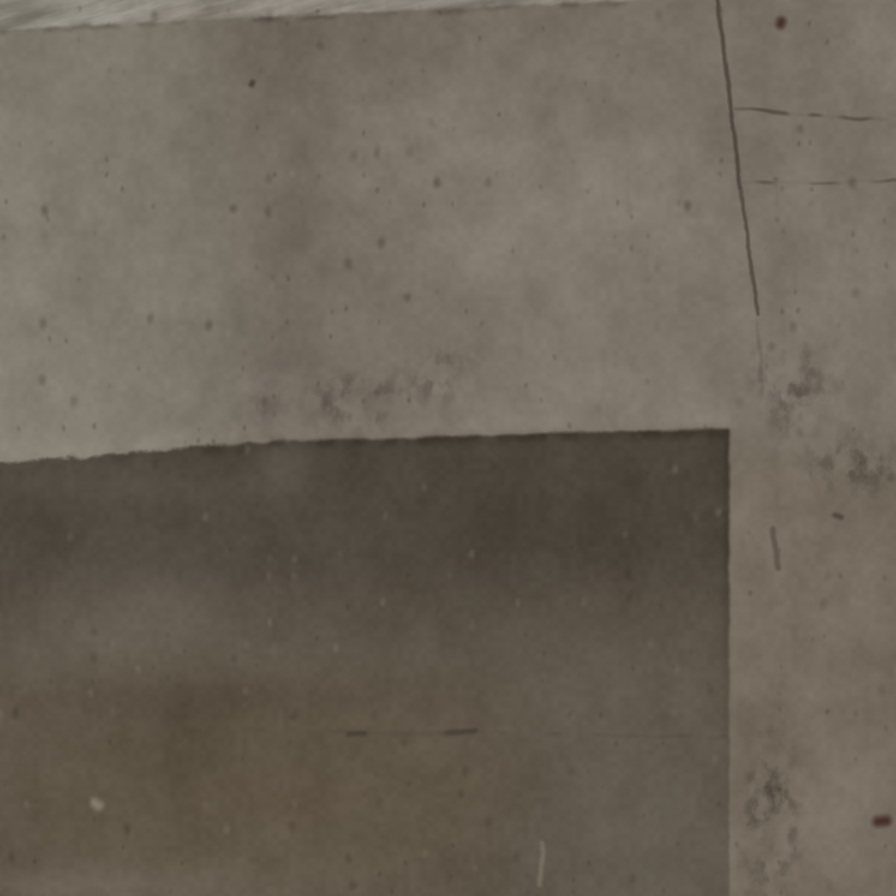
Write a three.js fragment shader that draws this texture.

```glsl
varying vec2 vUv;

const vec3 WALL = vec3(0.474, 0.441, 0.399);
const vec3 WALL_PALE = vec3(0.500, 0.477, 0.434);
const vec3 PILLAR_LOW = vec3(0.445, 0.408, 0.358);
const vec3 SHADE_TOP = vec3(0.290, 0.262, 0.224);
const vec3 SHADE_LOW = vec3(0.362, 0.329, 0.279);
const vec3 SHADE_GREY = vec3(0.380, 0.352, 0.307);
const vec3 EARTH = vec3(0.355, 0.310, 0.245);
const vec3 SHEET = vec3(0.54, 0.52, 0.48);
const vec3 CRACK = vec3(0.24, 0.21, 0.18);
const vec3 RUST = vec3(0.25, 0.16, 0.14);
const vec3 CHIP = vec3(0.56, 0.53, 0.47);
const float PILLAR_X = 0.814;
const float SOFT = 0.003;
const float GRAIN = 0.022;
const float MOTTLE = 0.065;
const float BLOTCH = 0.065;
const float DRIP = 0.04;

float hash(vec2 p) {
  vec3 q = fract(vec3(p.xyx) * 0.1031);
  q += dot(q, q.yzx + 33.33);
  return fract((q.x + q.y) * q.z);
}

float noise(vec2 p) {
  vec2 i = floor(p), f = fract(p);
  f = f * f * (3.0 - 2.0 * f);
  return mix(mix(hash(i), hash(i + vec2(1, 0)), f.x),
             mix(hash(i + vec2(0, 1)), hash(i + vec2(1, 1)), f.x), f.y);
}

float fbm(vec2 p) {
  float sum = 0.0, amp = 0.5;
  for (int i = 0; i < 4; i++) {
    sum += amp * noise(p);
    p = mat2(1.62, 1.22, -1.22, 1.62) * p + 17.3;
    amp *= 0.5;
  }
  return sum;
}

float bell(float d, float width) {
  d /= width;
  return exp(-d * d);
}

float blob(vec2 p, float x, float y, float w, float h) {
  return bell(p.x - x, w) * bell(p.y - y, h);
}

// Soft line from a to b
float stroke(vec2 p, vec2 a, vec2 b, float width) {
  vec2 ab = b - a;
  float t = clamp(dot(p - a, ab) / dot(ab, ab), 0.0, 1.0);
  return 1.0 - smoothstep(0.0, width + SOFT, length(p - a - ab * t));
}

// One soft fleck in some cells, at a random place and strength
float flecks(vec2 p, float cells, float chance) {
  vec2 id = floor(p * cells);
  vec2 center = 0.35 + 0.3 * vec2(hash(id + 7.1), hash(id + 23.7));
  float d = length((fract(p * cells) - center) * vec2(1.0, 0.7));
  return step(1.0 - chance, hash(id)) * hash(id + 41.3) * (1.0 - smoothstep(0.0, 0.24, d));
}

void main() {
  vec2 p = vUv;
  float cloud = fbm(p * 5.0);
  float rough = fbm(p * 30.0);
  float wobble = fbm(p * 65.0 + 9.0) - 0.47;
  float breaks = smoothstep(0.3, 0.75, noise(p * 55.0 + 3.0));
  vec2 bent = p + 0.004 * vec2(wobble, noise(p * 45.0) - 0.5);

  // Pale upper wall and pillar
  vec3 wall = mix(WALL_PALE, WALL, smoothstep(0.1, 0.34, p.x + 0.15 * (cloud - 0.5)));
  wall = mix(wall, PILLAR_LOW, smoothstep(0.8, 0.83, p.x) * (1.0 - smoothstep(0.42, 0.58, p.y)));
  wall -= 0.04 * blob(p, 0.33, 0.7, 0.05, 0.16) + 0.03 * blob(p, 0.31, 0.9, 0.1, 0.13);
  wall -= 0.025 * blob(p, 0.05, 1.0, 0.3, 0.12);
  wall += 0.025 * blob(p, 0.68, 0.55, 0.2, 0.06) + 0.04 * blob(p, 0.94, 0.08, 0.09, 0.1);
  wall += 0.02 * blob(p, 0.62, 0.75, 0.15, 0.12);

  // Shaded lower panel with horizontal bands
  vec3 panel = mix(SHADE_LOW, SHADE_TOP, smoothstep(0.22, 0.43, p.y + 0.08 * (cloud - 0.5)));
  panel = mix(panel, EARTH, 0.75 * blob(p, 0.32, 0.11, 0.27, 0.085));
  panel = mix(panel, SHADE_GREY, 0.8 * blob(p, 0.69, 0.09, 0.15, 0.16));
  panel += 0.055 * blob(p, 0.17, 0.31, 0.12, 0.06) + 0.045 * blob(p, 0.32, 0.485, 0.03, 0.035);
  panel += 0.03 * blob(p, 0.15, 0.455, 0.22, 0.025) + 0.055 * blob(p, 0.08, 0.01, 0.18, 0.025);
  panel -= 0.025 * blob(p, 0.2, 0.22, 0.3, 0.025) + 0.02 * blob(p, 0.68, 0.39, 0.2, 0.04);

  float ragged = 1.0 - 0.6 * smoothstep(0.1, 0.4, p.x);
  float ledge = 0.482 + 0.028 * smoothstep(-0.05, 0.38, p.x) + 0.011 * smoothstep(0.35, 0.82, p.x);
  float gap = p.y - ledge - 0.01 * wobble * ragged;
  float below = 1.0 - smoothstep(-SOFT, SOFT, gap);
  float side = p.x - PILLAR_X - 0.003 * wobble;
  float inside = 1.0 - smoothstep(-SOFT, SOFT, side);
  vec3 col = mix(wall, panel, below * inside);

  // Contact shadow and lit lip along the ledge
  col -= 0.055 * inside * (0.3 + 0.7 * breaks) * smoothstep(0.05, 0.35, p.x) * bell(gap + 0.003, 0.007);
  col += 0.025 * inside * rough * bell(gap - 0.01, 0.01);
  col -= 0.03 * below * smoothstep(0.1, 0.3, p.y) * bell(side + 0.003, 0.005);

  // Wrinkled sheet at the upper left
  float rim = p.y - 0.967 - 0.046 * p.x - 0.006 * wobble;
  float folds = fbm(vec2(p.x * 10.0 + p.y * 16.0, p.y * 70.0 - p.x * 20.0));
  col = mix(col, SHEET + 0.35 * (folds - 0.47), 0.85 * smoothstep(-SOFT, SOFT, rim));
  col -= 0.06 * breaks * bell(rim + 0.002, 0.004) * (1.0 - smoothstep(0.68, 0.75, p.x));

  // Broad mottling, blotches, drips and fine grain
  float weight = 1.0 - 0.35 * below * inside;
  col += MOTTLE * (cloud - 0.47) + BLOTCH * weight * (rough - 0.47);
  col += DRIP * weight * (fbm(vec2(p.x * 26.0, p.y * 7.0)) - 0.47);
  col += GRAIN * (noise(p * 150.0) - 0.5);

  // Crumbled stains
  float stain = blob(p, 0.4, 0.553, 0.045, 0.025) + 0.7 * blob(p, 0.49, 0.58, 0.03, 0.025);
  stain += 0.7 * blob(p, 0.885, 0.565, 0.04, 0.05) + blob(p, 0.86, 0.09, 0.03, 0.08);
  stain += 0.8 * blob(p, 0.96, 0.48, 0.05, 0.03) + 0.4 * blob(p, 0.3, 0.56, 0.02, 0.03);
  float crumbs = smoothstep(0.35, 0.8, fbm(p * vec2(80.0, 60.0) + 5.0));
  col = mix(col, CRACK, min(stain, 1.0) * (0.06 + 0.75 * crumbs));
  col += 0.06 * min(stain, 1.0) * (noise(p * 85.0 + 31.0) - 0.5);

  // Cracks and gouges, partly broken up
  float crack = 0.9 * stroke(bent, vec2(0.801, 1.0), vec2(0.826, 0.79), 0.0015);
  crack = max(crack, 0.8 * stroke(bent, vec2(0.826, 0.79), vec2(0.846, 0.65), 0.001));
  crack = max(crack, 0.3 * breaks * stroke(bent, vec2(0.846, 0.65), vec2(0.852, 0.54), 0.002));
  float faint = 0.75 * stroke(bent, vec2(0.82, 0.879), vec2(0.99, 0.866), 0.001);
  faint = max(faint, 0.55 * stroke(bent, vec2(0.83, 0.796), vec2(1.0, 0.798), 0.001));
  faint = max(faint, 0.8 * stroke(bent, vec2(0.39, 0.18), vec2(0.53, 0.183), 0.003));
  faint = max(faint, 0.7 * stroke(bent, vec2(0.866, 0.8), vec2(0.868, 0.755), 0.003));
  faint = max(faint, 0.2 * stroke(bent, vec2(0.2, 0.185), vec2(0.81, 0.178), 0.002));
  crack = max(crack, faint * (0.15 + 0.85 * breaks));
  crack = max(crack, 0.6 * stroke(bent, vec2(0.862, 0.41), vec2(0.869, 0.365), 0.003));
  crack = max(crack, stroke(bent, vec2(0.281, 0.907), vec2(0.282, 0.909), 0.003));
  crack = max(crack, 0.8 * stroke(bent, vec2(0.932, 0.424), vec2(0.938, 0.422), 0.003));
  col = mix(col, CRACK, 0.75 * crack);

  // Scattered pits, rust spots and pale chips
  col = mix(col, CRACK, 0.4 * flecks(bent, 32.0, 0.1) + 0.3 * flecks(bent + 0.37, 60.0, 0.1));
  col = mix(col, CHIP, 0.25 * flecks(bent + 0.71, 40.0, 0.1));
  float rust = stroke(p, vec2(0.871, 0.973), vec2(0.872, 0.976), 0.007);
  col = mix(col, RUST, 0.9 * max(rust, stroke(p, vec2(0.98, 0.083), vec2(0.989, 0.084), 0.008)));
  float chip = stroke(bent, vec2(0.106, 0.105), vec2(0.111, 0.102), 0.007);
  col = mix(col, CHIP, max(0.7 * chip, 0.4 * stroke(bent, vec2(0.606, 0.06), vec2(0.603, 0.012), 0.002)));

  gl_FragColor = vec4(col, 1.0);
}
```
